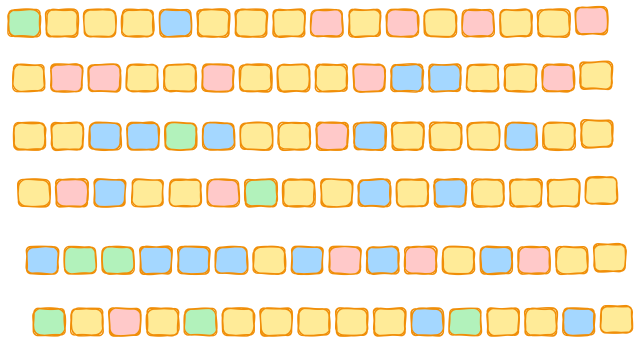
A Shadertoy shader for this pattern:

```glsl
// Six staggered rows of sixteen hand-drawn rounded tiles on white.
// Each tile is a pastel fill under two wobbling pen strokes with different
// corner radii, so the outline swells and thins. One unit is one tile pitch.

float hash(vec2 p) {
    vec3 q = fract(vec3(p.xyx) * 0.1031);
    q += dot(q, q.yzx + 33.33);
    return fract((q.x + q.y) * q.z);
}

float roundedBox(vec2 p, vec2 halfSize, float radius) {
    vec2 q = abs(p) - halfSize + radius;
    return length(max(q, 0.0)) + min(max(q.x, q.y), 0.0) - radius;
}

float coverage(float dist, float pixel) {
    return clamp(0.5 - dist / pixel, 0.0, 1.0);
}

vec3 pastel(float pick) {
    if (pick < 0.47) return vec3(1.0, 0.92, 0.595);  // yellow
    if (pick < 0.67) return vec3(1.0, 0.79, 0.79);   // pink
    if (pick < 0.88) return vec3(0.645, 0.845, 1.0); // blue
    return vec3(0.70, 0.95, 0.735);                  // green
}

// Distance to one pen stroke; opposite sides bend independently.
float penStroke(vec2 p, vec2 tile, float pass) {
    vec2 seed = tile + 31.0 * pass;
    vec2 phase = 6.283 * vec2(hash(seed + 5.0), hash(seed + 17.0));
    vec2 side = sign(p);
    vec2 bend = sin(p.yx * (6.5 + pass) + phase + 2.1 * side);
    vec2 halfSize = vec2(0.414, 0.354) + 0.005 * sin(phase.yx);
    float radius = mix(0.11, 0.19, pass);
    float width = 0.022 + 0.003 * sin(p.x * 9.0 + p.y * 11.0 + phase.x);
    return abs(roundedBox(p + 0.011 * bend, halfSize, radius)) - width;
}

void mainImage(out vec4 fragColor, in vec2 fragCoord) {
    float pixel = 16.92 / iResolution.x;
    vec2 p = fragCoord * pixel;

    // Centre of the first tile in each row, top to bottom
    float rowStart[6] = float[6](0.64, 0.76, 0.78, 0.90, 1.12, 1.30);
    float rowHeight[6] = float[6](8.43, 6.98, 5.44, 3.94, 2.16, 0.53);

    vec3 color = vec3(1.0);
    for (int row = 0; row < 6; row++) {
        vec2 local = p - vec2(rowStart[row], rowHeight[row]);
        if (abs(local.y) > 0.6) continue;

        float column = clamp(round(local.x), 0.0, 15.0);
        local.x -= column;
        if (column > 14.5) local.y -= 0.066; // last tile sits higher

        vec2 tile = vec2(column, float(row));
        float fill = roundedBox(local, vec2(0.408, 0.348), 0.14);
        float ink = min(penStroke(local, tile, 0.0), penStroke(local, tile, 1.0));

        vec3 fillColor = pastel(hash(tile * 7.3 + 2.7));
        color = mix(color, fillColor, coverage(fill, pixel));
        color = mix(color, vec3(0.94, 0.555, 0.03), coverage(ink, pixel));
    }
    fragColor = vec4(color, 1.0);
}
```
